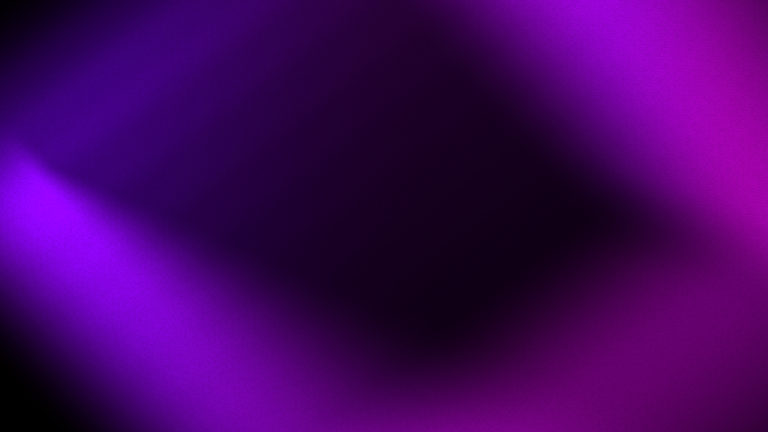
Give the GLSL for this background, as a WebGL 1 fragment shader.

```glsl
precision highp float;

uniform vec2 u_resolution;

#define INDIGO vec3(0.27, 0.003, 0.55)
#define PLUM vec3(0.20, 0.003, 0.28)
#define VIOLET vec3(0.37, 0.015, 0.58)
#define ORCHID vec3(0.38, 0.010, 0.48)
#define PURPLE vec3(0.50, 0.015, 0.70)
#define MAGENTA vec3(0.58, 0.010, 0.60)
#define WINE vec3(0.36, 0.005, 0.38)
#define WEDGE_SPREAD 0.48
#define STREAK_AMOUNT 0.025
#define GRAIN_CELLS 288.0
#define GRAIN_AMOUNT 0.07

float hash(vec2 p) {
  return fract(sin(dot(p, vec2(127.1, 311.7))) * 43758.5453);
}

// Signed distance to a line; positive on the side of the normal
float lineDistance(vec2 p, vec2 point, vec2 normal) {
  return dot(p - point, normalize(normal));
}

// Soft fold with its own falloff width on each side
float ridge(float d, float innerWidth, float outerWidth) {
  float width = d > 0.0 ? innerWidth : outerWidth;
  return 1.0 - smoothstep(0.0, 1.0, abs(d) / width);
}

void main() {
  vec2 p = gl_FragCoord.xy / u_resolution.y;

  // Distances to the four folds around the dark centre
  float upperLeft = lineDistance(p, vec2(0.07, 0.618), vec2(0.60, -0.80));
  float lowerLeft = lineDistance(p, vec2(0.07, 0.595), vec2(0.739, 0.674));
  float upperRight = lineDistance(p, vec2(1.389, 1.0), vec2(-0.766, -0.643));
  float lowerRight = lineDistance(p, vec2(1.778, 0.398), vec2(-0.61, 0.79));

  // Wide indigo veil, fading slowly inward and quickly to the corner
  float veil = upperLeft > 0.0 ? exp(-upperLeft / 0.7) : ridge(upperLeft, 1.0, 0.37);
  veil *= smoothstep(-0.36, -0.05, lowerLeft);
  veil *= 1.0 + STREAK_AMOUNT * sin(upperLeft * 55.0);
  vec3 color = veil * mix(INDIGO, PLUM, smoothstep(0.1, 1.0, p.x));

  // Lower left beam, opening into a wedge as it descends
  float along = lineDistance(p, vec2(0.07, 0.595), vec2(0.674, -0.739));
  float wedge = max(0.06, 0.05 + WEDGE_SPREAD * along);
  float beam = ridge(lowerLeft, wedge, 0.36) * smoothstep(-0.14, 0.08, along);
  color += beam * mix(VIOLET, ORCHID, smoothstep(0.2, 0.9, p.x));

  // Right beams, exchanged across a soft crease
  float crease = lineDistance(p, vec2(1.389, 0.502), vec2(-0.335, -0.94));
  float below = smoothstep(-0.14, 0.10, crease);
  vec3 rightColor = mix(PURPLE, MAGENTA, smoothstep(1.35, 1.75, p.x));
  color += rightColor * ridge(upperRight, 0.38, 0.55) * (1.0 - below);
  color += WINE * ridge(lowerRight, 0.36, 0.60) * below;

  // Fine grain, strongest in the light
  float grain = hash(floor(p * GRAIN_CELLS)) - 0.5;
  color *= 1.0 + GRAIN_AMOUNT * grain;

  gl_FragColor = vec4(clamp(color, 0.0, 1.0), 1.0);
}
```
